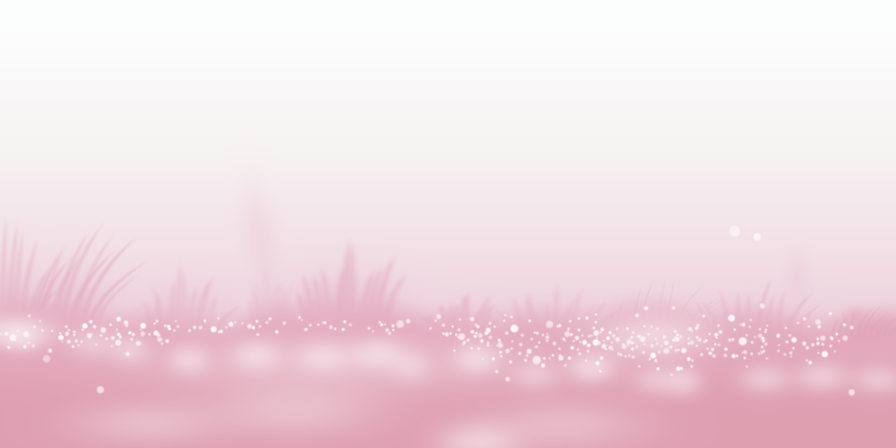
Give the GLSL for this background, as a Shadertoy shader.

```glsl
// A misty pink meadow under a pale sky, with blurred grass and a band of dew.
// Vertical gradients set the air and soil, looped blades form soft clumps,
// and turned, jittered cells scatter the sparkles over wide gaussian glows.

const vec3 GRASS = vec3(0.893, 0.675, 0.752);
const vec3 SOIL = vec3(0.872, 0.625, 0.695);
const vec3 GLOW = vec3(0.975, 0.925, 0.945);

vec2 hash2(vec2 p) {
    vec3 q = fract(vec3(p.xyx) * vec3(0.1031, 0.1030, 0.0973));
    q += dot(q, q.yzx + 33.33);
    return fract((q.xx + q.yz) * q.zy);
}

// Soft elliptical spot, 1 at its centre
float spot(vec2 p, vec2 centre, vec2 radius) {
    vec2 q = (p - centre) / radius;
    return exp(-dot(q, q));
}

// Sharp disc with a smooth rim
float disc(vec2 p, vec2 centre, float radius) {
    float rim = 0.0015 + 0.7 / iResolution.y;
    return 1.0 - smoothstep(radius - rim, radius + rim, length(p - centre));
}

// Fan of tapering, curved blades over a hazy body
float clump(vec2 p, float x, float halfWidth, float top, float lean, float width, float blur) {
    float height = top - 0.25;
    float cover = 0.6 * spot(p, vec2(x + lean * 0.2, 0.27), vec2(halfWidth, height * 0.42));
    for (int i = 0; i < 11; i++) {
        float side = float(i) / 5.0 - 1.0;
        vec2 r = hash2(vec2(float(i) + 3.0, floor(x * 97.0)));
        float len = height * (1.0 - 0.4 * side * side) * (0.65 + 0.42 * r.x);
        float t = (p.y - 0.25) / len;
        float bend = lean + halfWidth * (0.35 * side + 0.5 * (r.y - 0.5));
        float axis = x + side * halfWidth * 0.8 + bend * t * abs(t);
        float d = abs(p.x - axis) - width * sqrt(max(1.0 - t, 0.0));
        float blade = 1.0 - smoothstep(-blur, blur, d);
        blade *= (1.0 - smoothstep(0.8, 1.05, t)) * smoothstep(-0.1, 0.1, t);
        cover += (1.0 - cover) * blade * (0.45 + 0.25 * r.y);
    }
    return cover;
}

// Share of cells lit: a thin row at left, a deeper drift at right
float dewDensity(vec2 p) {
    float drift = smoothstep(0.9, 1.15, p.x) * (1.0 - smoothstep(1.8, 1.95, p.x));
    float left = 1.0 - smoothstep(0.25, 0.5, p.x);
    float y = (p.y - mix(0.272 - 0.022 * left, 0.238, drift));
    y /= mix(0.016 + 0.012 * left, 0.050, drift);
    float share = mix(0.5 + 0.2 * left, 0.55 + 0.2 * spot(p, vec2(1.42, 0.24), vec2(0.2)), drift);
    return share * exp(-y * y) * (1.0 - smoothstep(1.86, 1.92, p.x)) - 0.02;
}

float dew(vec2 p, float size, float angle) {
    mat2 turn = mat2(cos(angle), sin(angle), -sin(angle), cos(angle));
    vec2 q = turn * p;
    vec2 cell = floor(q / size);
    vec2 r = hash2(cell + 90.0 * angle);
    vec2 s = hash2(cell + 90.0 * angle + 41.0);
    vec2 centre = (cell + 0.22 + 0.56 * r) * size;
    float lit = step(s.x, dewDensity(centre * turn));
    float radius = size * (0.10 + 0.11 * s.y * s.y);
    return lit * disc(q, centre, radius) * (0.6 + 0.4 * r.x);
}

void mainImage(out vec4 fragColor, in vec2 fragCoord) {
    vec2 p = fragCoord / iResolution.xy * vec2(2.0, 1.0);

    // Sky, from white down to rosy haze
    vec3 col = mix(vec3(0.935, 0.835, 0.875), vec3(0.950, 0.885, 0.908), smoothstep(0.30, 0.48, p.y));
    col = mix(col, vec3(0.966, 0.952, 0.952), smoothstep(0.44, 0.70, p.y));
    col = mix(col, vec3(0.990, 0.993, 0.992), smoothstep(0.64, 0.98, p.y));

    // Distant, out of focus stems
    float stem = spot(p, vec2(0.58 - 0.15 * (p.y - 0.48), 0.48), vec2(0.035, 0.10));
    stem = max(stem, 0.8 * spot(p, vec2(1.78, 0.39), vec2(0.025, 0.05)));
    col = mix(col, GRASS, 0.20 * stem);

    // Grass clumps along the horizon
    float grass = clump(p, 0.02, 0.09, 0.51, 0.03, 0.009, 0.008);
    grass = max(grass, clump(p, 0.14, 0.09, 0.50, 0.09, 0.008, 0.007));
    grass = max(grass, 0.75 * clump(p, 0.41, 0.09, 0.42, 0.01, 0.009, 0.010));
    grass = max(grass, 0.5 * clump(p, 0.61, 0.05, 0.42, 0.0, 0.010, 0.011));
    grass = max(grass, clump(p, 0.77, 0.11, 0.49, 0.0, 0.013, 0.011));
    grass = max(grass, 0.85 * clump(p, 1.03, 0.08, 0.35, 0.0, 0.013, 0.010));
    grass = max(grass, 0.7 * clump(p, 1.24, 0.12, 0.37, 0.0, 0.010, 0.010));
    grass = max(grass, 0.8 * clump(p, 1.47, 0.12, 0.38, 0.04, 0.002, 0.003));
    grass = max(grass, 0.75 * clump(p, 1.67, 0.14, 0.38, 0.0, 0.008, 0.006));
    grass = max(grass, 0.6 * spot(p, vec2(1.91, 0.295), vec2(0.025, 0.02)));
    col = mix(col, GRASS, grass * 0.9);

    // Soil with an uneven, misty upper edge
    float edge = 0.292 + 0.012 * sin(p.x * 9.0 + 1.0) + 0.008 * sin(p.x * 23.0);
    float ground = 1.0 - smoothstep(edge - 0.045, edge + 0.045, p.y);
    col = mix(col, mix(SOIL, GRASS, smoothstep(0.08, 0.28, p.y)), ground);

    // Row of pale blurs below the dew
    float glow = 0.0;
    for (int i = 0; i < 16; i++) {
        vec2 r = hash2(vec2(float(i), 7.0));
        float x = (float(i) + 0.2 + 0.6 * r.x) * 0.125;
        float y = mix(0.245, 0.195, smoothstep(0.2, 0.42, x)) - 0.036 * smoothstep(0.85, 1.5, x);
        y += 0.03 * (r.y - 0.5);
        glow += (0.4 + 0.4 * r.y) * spot(p, vec2(x, y), vec2(0.035 + 0.02 * r.x, 0.030));
    }
    glow += 0.75 * spot(p, vec2(0.02, 0.26), vec2(0.09, 0.03));
    glow += 0.75 * spot(p, vec2(1.46, 0.25), vec2(0.11, 0.045));
    glow += 0.30 * spot(p, vec2(0.75, 0.18), vec2(0.42, 0.06));

    // Large foreground blurs
    glow += 0.38 * spot(p, vec2(0.33, 0.055), vec2(0.15, 0.045));
    glow += 0.42 * spot(p, vec2(0.66, 0.085), vec2(0.17, 0.055));
    glow += 0.75 * spot(p, vec2(1.07, 0.010), vec2(0.08, 0.040));
    glow += 0.36 * spot(p, vec2(1.26, 0.050), vec2(0.16, 0.050));
    col = mix(col, GLOW, 0.95 * (1.0 - exp(-1.3 * glow)));

    // Fine blades at the right rim
    col = mix(col, SOIL, 0.75 * clump(p, 1.93, 0.09, 0.32, 0.03, 0.002, 0.003));

    // Dew in several sizes, then a few stray lights
    float light = max(dew(p, 0.044, 0.4), dew(p, 0.030, 1.1));
    light = max(light, max(dew(p, 0.024, 0.7), dew(p, 0.018, 0.25)));
    light = max(light, 0.55 * disc(p, vec2(1.640, 0.484), 0.012));
    light = max(light, 0.75 * disc(p, vec2(1.690, 0.471), 0.008));
    light = max(light, 0.65 * disc(p, vec2(0.224, 0.130), 0.008));
    light = max(light, 0.65 * disc(p, vec2(1.901, 0.124), 0.007));
    light = max(light, 0.45 * disc(p, vec2(0.104, 0.199), 0.008));
    col = mix(col, vec3(1.0, 0.985, 0.985), light);

    fragColor = vec4(col, 1.0);
}
```
